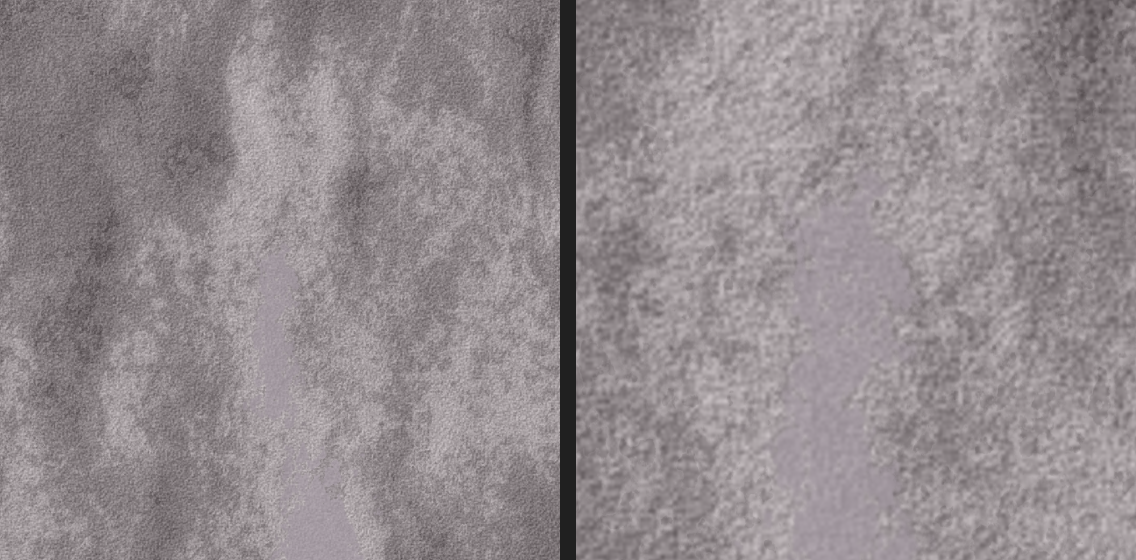
Left, the full canvas; right, a detail of the centre.
A WebGL 1 fragment shader for this texture:

```glsl
precision highp float;
// Weathered grey-mauve plaster: tall soft stains and streaks from warped fbm,
// flaked pale and dark crusts from thresholded noise, two bare smooth patches,
// and a fine embossed grain over everything.
uniform vec2 u_resolution;

float hash(vec2 p) {
  vec3 q = fract(p.xyx * 0.1031);
  q += dot(q, q.yzx + 33.33);
  return fract((q.x + q.y) * q.z);
}

float noise(vec2 p) {
  vec2 cell = floor(p), f = fract(p);
  f = f * f * (3.0 - 2.0 * f);
  float low = mix(hash(cell), hash(cell + vec2(1.0, 0.0)), f.x);
  float high = mix(hash(cell + vec2(0.0, 1.0)), hash(cell + 1.0), f.x);
  return mix(low, high, f.y);
}

// Layered noise centred on zero
float fbm(vec2 p) {
  float sum = 0.0, weight = 0.5;
  for (int i = 0; i < 5; i++) {
    sum += weight * (noise(p) - 0.5);
    p = p * 2.03 + vec2(17.3, 9.1);
    weight *= 0.52;
  }
  return sum;
}

// Signed distance to a box, negative inside
float box(vec2 p, vec2 halfSize) {
  vec2 d = abs(p) - halfSize;
  return length(max(d, 0.0)) + min(max(d.x, d.y), 0.0);
}

// Bare patches: a narrow strip and a broader one below it
float barePatches(vec2 uv, float ragged) {
  float cover = 0.0;
  for (int i = 0; i < 2; i++) {
    float k = float(i);
    vec2 centre = mix(vec2(0.485, 0.40), vec2(0.58, 0.09), k);
    vec2 halfSize = mix(vec2(0.027, 0.15), vec2(0.06, 0.11), k);
    float d = box(uv - centre, halfSize) + ragged;
    cover = max(cover, 1.0 - smoothstep(-0.008, 0.012, d));
  }
  return cover;
}

void main() {
  vec2 uv = gl_FragCoord.xy / min(u_resolution.x, u_resolution.y);

  // Large stains, vertical streaks and small crumbs
  vec2 warp = vec2(fbm(uv * 7.0 + 40.0), fbm(uv * 7.0 + 70.0));
  vec2 bent = uv + 0.12 * warp;
  float stain = fbm(bent * vec2(6.0, 3.8) + 5.0);
  float streak = fbm(bent * vec2(17.0, 3.0) + 23.0);
  float crumb = fbm(uv * vec2(85.0, 70.0) + 11.0);
  float body = stain + 0.5 * streak;

  // Flaking crusts with ragged edges
  float pale = smoothstep(-0.02, 0.12, body + 0.75 * crumb);
  float darkZone = fbm(bent * vec2(8.0, 6.0) + 90.0);
  float dark = smoothstep(0.17, 0.25, darkZone + 0.9 * crumb - 0.25 * stain);
  float bare = barePatches(uv, 0.09 * crumb + 0.10 * streak + 0.06 * warp.x);
  bare *= 1.0 - 0.7 * dark;

  // Embossed grain, lit from the upper left
  vec2 g = uv * 290.0;
  float relief = noise(g) - noise(g + vec2(-0.7, 0.7));
  float grit = noise(uv * 400.0 + 31.0) - 0.5;
  float grain = 0.10 * relief + 0.12 * grit;

  float tone = 0.555 + 0.24 * stain + 0.15 * streak + 0.06 * crumb;
  tone += 0.065 * (pale - 0.4) - 0.075 * dark;
  tone = mix(tone, 0.625 + 0.04 * streak, 0.85 * bare);
  tone += grain * (1.0 - 0.6 * bare);
  tone -= 0.04 * (1.0 - smoothstep(0.0, 0.05, uv.x));

  vec3 tint = mix(vec3(0.017, -0.013, -0.003), vec3(0.016, -0.022, 0.008), bare);
  gl_FragColor = vec4(clamp(tone + tint, 0.0, 1.0), 1.0);
}
```
